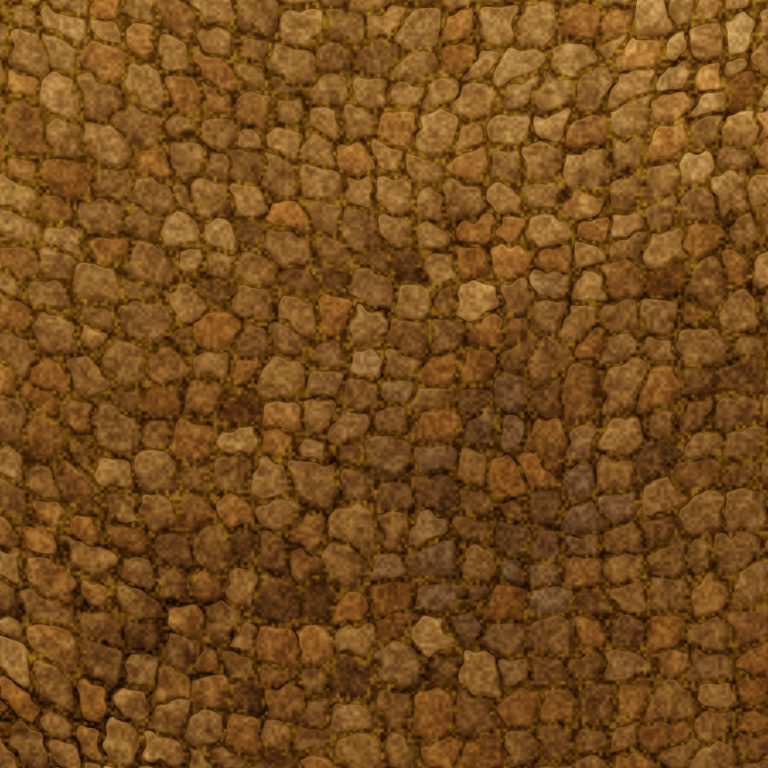
A Shadertoy shader for this texture:

```glsl
const vec2 STONES = vec2(20.0, 22.0);       // stones across and up the canvas
const float JITTER = 0.47;                  // scatter of stone centres
const float SIZE_SPREAD = 0.32;             // large against small stones
const float ROUNDING = 19.0;                // higher gives sharper corners
const float GAP = 0.092;                    // half width of a joint
const float SOFTNESS = 0.038;               // blur of the stone rim
const float ARC = 0.26;                     // sag of the rows
const float TONE_LOW = 0.475, TONE_HIGH = 0.615;
const float MOSS_TONE = 0.74;               // moss relative to the stones
const vec2 WET_SPOT = vec2(0.65, 0.34);
const vec2 DULL_SPOT = vec2(0.36, 0.88);
const vec3 MOSS_TINT = vec3(1.0, 1.03, 0.55);
const vec3 COOL_TINT = vec3(0.92, 1.01, 1.55);
const vec3 RUST_TINT = vec3(1.05, 0.97, 0.82);

float hash(vec2 p) {
    vec3 q = fract(p.xyx * 0.1031);
    q += dot(q, q.yzx + 33.33);
    return fract((q.x + q.y) * q.z);
}

vec2 hash2(vec2 p) {
    return vec2(hash(p + 17.3), hash(p + 91.7));
}

float noise(vec2 p) {
    vec2 i = floor(p), f = fract(p);
    f = f * f * (3.0 - 2.0 * f);
    return mix(mix(hash(i), hash(i + vec2(1, 0)), f.x),
               mix(hash(i + vec2(0, 1)), hash(i + vec2(1, 1)), f.x), f.y);
}

vec2 noise2(vec2 p) {
    return vec2(noise(p), noise(p + 47.2)) - 0.5;
}

float spot(vec2 p, vec2 centre, float radius) {
    vec2 d = (p - centre) / radius;
    return exp(-dot(d, d));
}

// Brown ramp from dark earth to pale sandstone
vec3 brown(float t) {
    t = clamp(t, 0.08, 0.86);
    return vec3(t, t * (0.435 + 0.44 * t), t * (0.16 + 0.46 * t * t));
}

vec2 centreOf(vec2 cell) {
    return cell + 0.5 + JITTER * (hash2(cell) - 0.5);
}

float weightOf(vec2 cell) {
    return SIZE_SPREAD * hash(cell + 5.9);
}

// Weighted cells: returns rounded distance to the joint, owner cell and offset
float paving(vec2 p, out vec2 owner, out vec2 offset) {
    vec2 base = floor(p);
    float best = 1e5;
    for (int y = -2; y <= 2; y++)
    for (int x = -2; x <= 2; x++) {
        vec2 cell = base + vec2(x, y);
        vec2 r = p - centreOf(cell);
        float power = dot(r, r) - weightOf(cell);
        if (power < best) { best = power; owner = cell; offset = r; }
    }
    float sum = 0.0;
    vec2 home = centreOf(owner);
    for (int y = -2; y <= 2; y++)
    for (int x = -2; x <= 2; x++) {
        if (x == 0 && y == 0) continue;
        vec2 cell = owner + vec2(x, y);
        vec2 c = centreOf(cell), r = p - c;
        float border = (dot(r, r) - weightOf(cell) - best) / (2.0 * length(c - home));
        sum += exp(-ROUNDING * border);
    }
    return -log(sum) / ROUNDING;
}

void mainImage(out vec4 fragColor, in vec2 fragCoord) {
    vec2 uv = fragCoord / iResolution.y;

    // Sagging rows with uneven spacing and rough outlines
    vec2 p = uv;
    p.y -= ARC * (uv.x - 0.62) * (uv.x - 0.62);
    p = p * STONES + 1.0 * noise2(uv * 5.0) + 0.24 * noise2(uv * 66.0);
    vec2 cell, offset;
    float d = paving(p, cell, offset);

    // Broad light, with a damp patch and deeper relief in two corners
    float wet = spot(uv, WET_SPOT, 0.23);
    float light = mix(TONE_LOW, TONE_HIGH,
                      smoothstep(0.3, 1.08, uv.y + 0.22 * (0.5 - uv.x)));
    light += 0.05 * spot(uv, vec2(0.85, 0.95), 0.3) - 0.055 * wet
           - 0.06 * spot(uv, DULL_SPOT, 0.17) + 0.04 * (noise(uv * 5.0) - 0.5);
    float relief = 0.35 + spot(uv, vec2(0.1, 0.08), 0.25)
                 + 0.8 * spot(uv, vec2(0.85, 0.85), 0.28);

    float coarse = noise(uv * 62.0) - 0.5;
    float grain = noise(uv * 125.0 + 8.0) - 0.5;
    float fine = noise(uv * 225.0 + 31.0) - 0.5;

    // Stone: own shade, tilted face, worn surface, rim lit from above
    float pick = hash(cell + 71.0);
    float shade = 0.11 * (hash(cell + 33.0) - 0.5);
    shade += 0.10 * smoothstep(0.92, 0.97, pick)
           - 0.11 * (1.0 - smoothstep(0.05, 0.09, pick));
    vec2 tilt = hash2(cell + 52.0) - 0.5 + vec2(-0.15, 0.4);
    float tone = light + shade + 0.13 * relief * dot(offset, tilt);
    tone += 0.11 * coarse * (0.5 + relief) + 0.13 * grain + 0.16 * fine;
    float rim = 1.0 - smoothstep(GAP, GAP + 0.13, d);
    tone += rim * (0.14 * dot(offset, vec2(-0.4, 0.9)) - 0.02);
    vec3 stone = brown(tone);
    float cool = hash(cell + 14.0) * (0.3 + 0.75 * wet);
    stone *= mix(vec3(1.0), COOL_TINT, cool * cool);
    stone *= mix(vec3(1.0), RUST_TINT, smoothstep(0.6, 1.0, hash(cell + 28.0)));

    // Moss: speckled, with dark crevices where the relief is deep
    float mossTone = light * MOSS_TONE + 0.19 * grain + 0.34 * fine + 0.08 * coarse;
    mossTone -= 0.11 * relief * smoothstep(0.3, 0.7, noise(uv * 42.0 + 3.0));
    vec3 moss = brown(mossTone) * MOSS_TINT;

    float gap = GAP * (0.6 + 0.8 * hash(cell + 63.0)) + 0.09 * grain + 0.05 * fine;
    float mask = smoothstep(gap - SOFTNESS, gap + SOFTNESS, d);
    fragColor = vec4(mix(moss, stone, mask), 1.0);
}
```
